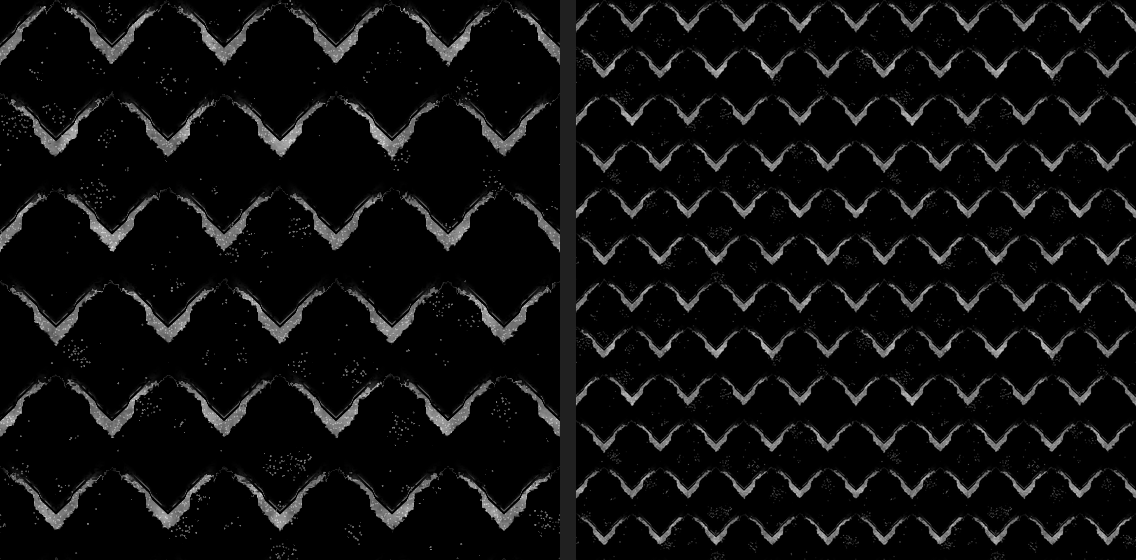
Left: one tile. Right: repeated 2 by 2.
Give the GLSL for this texture map, as a WebGL 1 fragment shader.

```glsl
precision highp float;
// Worn grey chevrons on black: staggered rows of V shapes with heavy tips,
// thin dissolving arms and a dark engraved groove, plus clusters of dust.
// Built from folded line distances, wrapped value noise and cellular dots.

uniform vec2 u_resolution;

const float UNITS = 768.0;               // design units across the canvas
const vec2 REPEATS = vec2(5.0, 6.0);     // chevrons across, rows down
const float ROW_BASE = 36.0;             // height of the lowest row's cell
const float TIP_MARGIN = 4.0;            // room for ragged edge under the tip
const float SHOULDER = 30.5;             // half width of the heavy tip
const float GROOVE_HEIGHT = 24.0;        // groove corner above the tip
const float GROOVE_HALF_WIDTH = 1.3;
const float ARM_END = 74.0;
const float PAINT_GREY = 0.45;
const float SMUDGE_GREY = 0.30;
const float RIM_GREY = 0.36;
const float DUST_GREY = 0.55;
const float DUST_CELLS = 192.0;
const float CLUSTER_CELLS = 12.0;

float hash(vec2 p) {
  return fract(sin(dot(p, vec2(127.1, 311.7))) * 43758.55);
}

// Value noise over the canvas, wrapping after n cells.
float noise(vec2 uv, float n) {
  vec2 p = uv * n;
  vec2 i = floor(p);
  vec2 f = fract(p);
  f = f * f * (3.0 - 2.0 * f);
  vec2 a = mod(i, n);
  vec2 b = mod(i + 1.0, n);
  return mix(mix(hash(a + n), hash(vec2(b.x, a.y) + n), f.x),
             mix(hash(vec2(a.x, b.y) + n), hash(b + n), f.x), f.y);
}

// Wrapped cellular noise: distance to the nearest point and that point's id.
vec2 cellular(vec2 uv, float n) {
  vec2 p = uv * n;
  vec2 base = floor(p);
  vec2 nearest = vec2(9.0, 0.0);
  for (int j = -1; j <= 1; j++) {
    for (int i = -1; i <= 1; i++) {
      vec2 cell = base + vec2(float(i), float(j));
      vec2 key = mod(cell, n) + n;
      vec2 point = cell + vec2(hash(key + 17.3), hash(key + 41.9));
      float d = distance(p, point);
      if (d < nearest.x) nearest = vec2(d, hash(key + 73.1));
    }
  }
  return nearest;
}

// Lower outline: steep tip, a step at the shoulder, then a shallower arm.
float outerEdge(float x) {
  float arm = 24.2 + 0.8 * x - 5.0 * max(0.0, 1.0 - abs(x - 64.0) / 2.5);
  return mix(1.1 * x, arm, smoothstep(SHOULDER - 1.2, SHOULDER + 1.2, x));
}

// Groove line with a small upward kink along each arm.
float grooveLine(float x, float kink) {
  return GROOVE_HEIGHT + 0.95 * x + 5.0 * smoothstep(kink, kink + 5.0, x);
}

float chevron(vec2 uv, float aa) {
  // Staggered cell, folded about the chevron's axis.
  vec2 size = UNITS / REPEATS;
  float level = (uv.y * UNITS - ROW_BASE) / size.y;
  float row = floor(level);
  float column = uv.x * REPEATS.x + 0.5 * mod(row, 2.0);
  float x = (fract(column) - 0.5) * size.x;
  float y = fract(level) * size.y - TIP_MARGIN;
  float ax = abs(x);
  vec2 id = mod(vec2(floor(column), row), REPEATS);
  float side = hash(id + step(0.0, x) * 9.7 + 3.0);

  float broad = noise(uv, 48.0);
  float medium = noise(uv, 128.0);
  float fine = noise(uv, 320.0);
  float wear = 0.25 * broad + 0.4 * medium + 0.35 * fine;

  float ragged = (medium - 0.5) * 4.0 + (fine - 0.5) * 3.5;
  float outer = (y - outerEdge(ax)) * 0.72 + ragged;
  float groove = (y - grooveLine(ax, 19.0 + 5.0 * side)) * 0.72;
  float inside = smoothstep(-aa, aa, outer);
  float armFade = 1.0 - smoothstep(ARM_END - 16.0, ARM_END, ax);

  // Solid tip, and arms that dissolve away from their outer edge.
  float reach = mix(15.0, 2.0, smoothstep(30.0, 70.0, ax));
  reach = mix(60.0, reach, smoothstep(SHOULDER - 5.0, SHOULDER + 4.0, ax));
  float paint = 1.0 - smoothstep(0.35, 1.0, outer / reach + (wear - 0.5) * 1.3);
  paint *= inside * mix(0.3, 1.0, armFade);
  paint *= 1.0 - smoothstep(-aa, aa, groove);

  // Grain, bright specks and lighter patches in the paint.
  vec2 speck = cellular(uv, 256.0);
  float glint = (1.0 - smoothstep(0.15, 0.6, speck.x)) * step(0.65, speck.y);
  float patches = smoothstep(0.5, 0.9, noise(uv, 24.0));
  float grey = PAINT_GREY + (wear - 0.5) * 0.28 + 0.2 * glint + 0.17 * patches;

  // Faint smudge around and above the groove.
  float depth = groove + (wear - 0.5) * 16.0;
  float smudge = inside * (1.0 - smoothstep(-1.0, 9.0, depth));
  smudge *= smoothstep(0.3, 0.75, wear) * (1.0 - smoothstep(34.0, 70.0, ax));

  // Dark groove with a broken light rim.
  float lineFade = 1.0 - smoothstep(32.0, 56.0, ax);
  float cut = 1.0 - smoothstep(GROOVE_HALF_WIDTH - 0.5 * aa,
                               GROOVE_HALF_WIDTH + 0.5 * aa, abs(groove));
  float rim = 1.0 - smoothstep(0.2, 0.4 + aa, abs(groove - 2.2));
  rim *= lineFade * smoothstep(0.25, 0.6, medium);
  float tone = max(max(paint * grey, smudge * SMUDGE_GREY), rim * RIM_GREY);
  return tone * (1.0 - cut * lineFade);
}

// Small flecks gathered in loose clusters of varied size.
float dust(vec2 uv, float aa) {
  vec2 cluster = cellular(uv, CLUSTER_CELLS);
  float radius = 0.02 + max(0.0, cluster.y - 0.45) * 1.0;
  float density = 0.45 * (1.0 - smoothstep(0.0, radius, cluster.x));
  vec2 fleck = cellular(uv, DUST_CELLS);
  float soft = 0.5 * aa * DUST_CELLS / UNITS;
  float size = 0.2 + 0.25 * noise(uv, 256.0);
  float disc = 1.0 - smoothstep(size - soft, size + soft, fleck.x);
  return disc * step(fleck.y, density) * DUST_GREY * (0.3 + 0.7 * noise(uv, 160.0));
}

void main() {
  vec2 uv = gl_FragCoord.xy / u_resolution;
  float aa = UNITS / u_resolution.x;
  float tone = max(chevron(uv, aa), dust(uv, aa));
  gl_FragColor = vec4(vec3(tone), 1.0);
}
```
